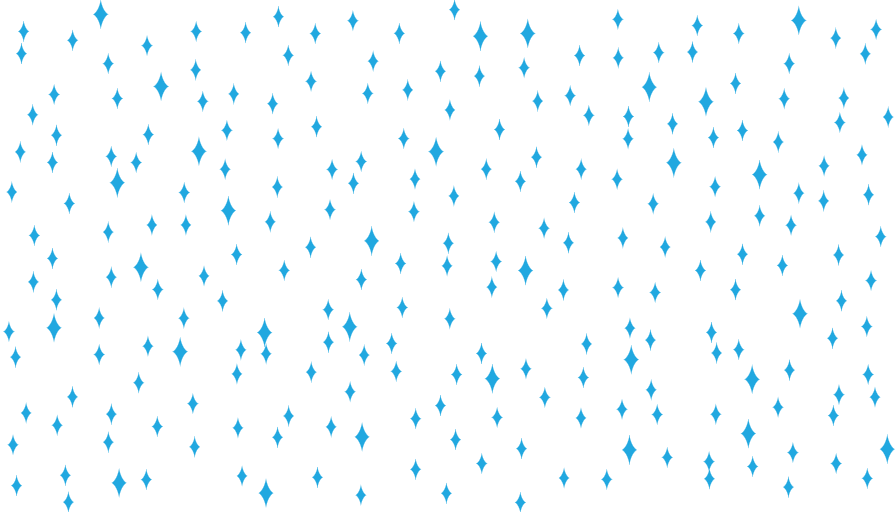
Reproduce this pattern procedurally as a WebGL 1 fragment shader.

```glsl
precision highp float;

uniform vec2 u_resolution;

// Sizes are fractions of the canvas height
const vec3 PAPER = vec3(1.0);
const vec3 STAR_BLUE = vec3(0.13, 0.66, 0.88);
const float ROWS = 12.0;
const float JITTER = 0.64;
const vec2 SMALL_STAR = vec2(0.0104, 0.0200);  // half width, half height
const vec2 LARGE_STAR = vec2(0.0144, 0.0282);
const vec2 LARGE_BLOCK = vec2(4.0, 2.0);       // cells sharing one large star
const float ARC_CENTER = 1.5;                  // larger gives straighter sides
const float EDGE_SOFTNESS = 1.15;              // in pixel widths

vec2 hash2(vec2 p) {
  vec3 q = fract(p.xyx * vec3(0.1031, 0.1030, 0.0973));
  q += dot(q, q.yzx + 33.33);
  return fract((q.xx + q.yz) * q.zy);
}

// Four-pointed star with concave elliptical sides, negative inside
float starDistance(vec2 offset, vec2 halfSize) {
  vec2 q = abs(offset) / halfSize;
  vec2 toArc = q - ARC_CENTER;
  float radius = length(vec2(ARC_CENTER - 1.0, ARC_CENTER));
  float len = max(length(toArc), 0.001);
  float slope = max(length(toArc / (len * halfSize)), 0.001);
  vec2 beyondTip = (q - 1.0) * halfSize;
  return max((radius - len) / slope, max(beyondTip.x, beyondTip.y));
}

// One randomly chosen cell of each block holds a large star
vec2 starSize(vec2 cell) {
  vec2 block = floor(cell / LARGE_BLOCK);
  vec2 chosen = block * LARGE_BLOCK + floor(hash2(block + 71.0) * LARGE_BLOCK);
  return distance(cell, chosen) < 0.5 ? LARGE_STAR : SMALL_STAR;
}

void main() {
  vec2 pos = gl_FragCoord.xy / u_resolution.y;
  vec2 extent = vec2(u_resolution.x / u_resolution.y, 1.0);
  vec2 grid = pos * ROWS;
  float nearest = 1.0;

  // Jittered grid, with every other column shifted by half a cell
  for (int i = -1; i <= 1; i++) {
    float column = floor(grid.x) + float(i);
    float stagger = 0.5 * mod(column, 2.0);
    for (int j = -1; j <= 1; j++) {
      vec2 cell = vec2(column, floor(grid.y - stagger) + float(j));
      vec2 jitter = (hash2(cell + 19.0) - 0.5) * JITTER;
      vec2 center = (cell + 0.5 + jitter + vec2(0.0, stagger)) / ROWS;
      vec2 size = starSize(cell);

      // Keep only stars that fit whole on the canvas
      vec2 room = min(center, extent - center) - size * 0.9;
      if (min(room.x, room.y) > 0.0) {
        nearest = min(nearest, starDistance(pos - center, size));
      }
    }
  }

  float blur = EDGE_SOFTNESS / u_resolution.y;
  float coverage = clamp(0.5 - nearest / blur, 0.0, 1.0);
  gl_FragColor = vec4(mix(PAPER, STAR_BLUE, coverage), 1.0);
}
```
